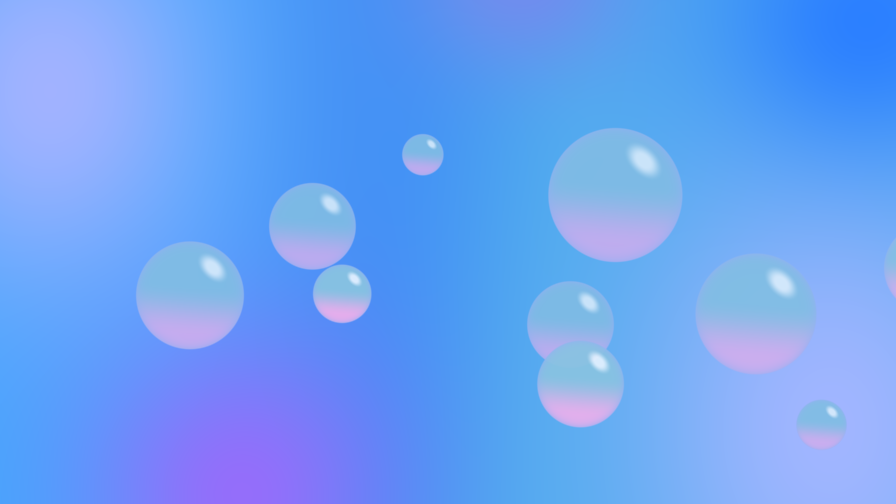
A WebGL 2 fragment shader for this background:

```glsl
#version 300 es
precision highp float;

uniform vec2 u_resolution;
out vec4 fragColor;

// Soft elliptical weight, 1 at the center
float glow(vec2 p, vec2 center, vec2 radius) {
    vec2 d = (p - center) / radius;
    return exp(-dot(d, d));
}

vec3 backdrop(vec2 p) {
    // Azure, deeper blue and cyan bands from left to right
    vec3 color = mix(vec3(0.27, 0.65, 0.99), vec3(0.26, 0.57, 0.96), smoothstep(0.3, 0.74, p.x));
    color = mix(color, vec3(0.30, 0.67, 0.93), smoothstep(0.74, 1.16, p.x + 0.08 * (0.5 - p.y)));

    // Large colored glows
    color = mix(color, vec3(0.63, 0.70, 1.00), glow(p, vec2(0.10, 0.82), vec2(0.32, 0.40)));
    color = mix(color, vec3(0.58, 0.43, 0.98), glow(p, vec2(0.48, 0.02), vec2(0.30, 0.32)));
    color = mix(color, vec3(0.44, 0.55, 0.93), glow(p, vec2(1.04, 1.04), vec2(0.22, 0.18)));
    color = mix(color, vec3(0.63, 0.71, 1.00), glow(p, vec2(1.65, 0.15), vec2(0.40, 0.55)));
    color = mix(color, vec3(0.17, 0.50, 1.00), glow(p, vec2(1.72, 0.96), vec2(0.30, 0.27)));
    return color;
}

// bubble: center xy, radius, tint strength
vec3 drawBubble(vec3 color, vec2 p, vec4 bubble) {
    vec2 q = (p - bubble.xy) / bubble.z;
    float dist = length(q);
    float tint = bubble.w;

    // Body shading from pale cyan to pink
    vec3 pink = mix(vec3(0.69, 0.67, 0.94), vec3(0.96, 0.69, 0.92), tint);
    vec3 cyan = mix(vec3(0.48, 0.72, 0.90), vec3(0.54, 0.77, 0.88), tint);
    vec3 body = mix(cyan, pink, smoothstep(0.2, -0.75, q.y + 0.08 * q.x));

    // Soft lavender rim
    body = mix(body, vec3(0.58, 0.69, 0.95), 0.65 * pow(min(dist, 1.0), 12.0));

    // Tilted highlight
    vec2 h = q - vec2(0.42, 0.51);
    h = vec2(h.x - h.y, h.x + h.y) * 0.7071 / vec2(0.36, 0.22);
    float shine = 1.0 - smoothstep(0.3, 1.0, length(h));
    body = mix(body, vec3(0.90, 0.95, 1.0), shine * mix(0.72, 1.0, tint));

    float edge = 1.0 / u_resolution.y;
    float coverage = 1.0 - smoothstep(-edge, edge, (dist - 1.0) * bubble.z);
    return mix(color, body, 0.94 * coverage);
}

void main() {
    vec2 p = gl_FragCoord.xy / u_resolution.y;
    vec3 color = backdrop(p);

    // Bubbles from back to front
    vec4 bubbles[10] = vec4[10](
        vec4(0.377, 0.414, 0.107, 0.40), vec4(0.620, 0.551, 0.086, 0.25),
        vec4(0.679, 0.417, 0.058, 0.90), vec4(0.839, 0.693, 0.041, 0.30),
        vec4(1.221, 0.613, 0.133, 0.30), vec4(1.132, 0.356, 0.086, 0.25),
        vec4(1.152, 0.238, 0.086, 0.85), vec4(1.500, 0.377, 0.120, 0.45),
        vec4(1.630, 0.157, 0.050, 0.40), vec4(1.843, 0.468, 0.089, 0.60));
    for (int i = 0; i < 10; i++) {
        color = drawBubble(color, p, bubbles[i]);
    }

    fragColor = vec4(color, 1.0);
}
```
